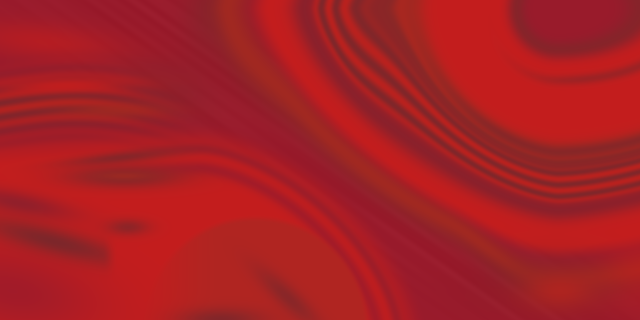
Give the GLSL for this background, as a WebGL 2 fragment shader.

```glsl
#version 300 es
precision highp float;
// Flowing red silk: two squashed swirls (upper right, lower left) whose
// radial distance selects soft colour bands over a deep crimson ground,
// finished with wavy streaks on the left and a faint brushed grain.
uniform vec2 u_resolution;
out vec4 outColor;

const vec3 CRIMSON = vec3(0.60, 0.105, 0.17);
const vec3 SCARLET = vec3(0.765, 0.115, 0.115);
const vec3 MAROON = vec3(0.49, 0.15, 0.165);
const vec3 RUST = vec3(0.64, 0.16, 0.125);

float hash(vec2 p) {
    return fract(sin(dot(p, vec2(127.1, 311.7))) * 43758.5453);
}

float noise(vec2 p) {
    vec2 i = floor(p), f = fract(p);
    f = f * f * (3.0 - 2.0 * f);
    return mix(mix(hash(i), hash(i + vec2(1, 0)), f.x),
               mix(hash(i + vec2(0, 1)), hash(i + vec2(1, 1)), f.x), f.y);
}

// Soft bell around zero
float bell(float d, float width) {
    return exp(-d * d / (width * width));
}

// Soft elongated blob, tilted by an angle
float blob(vec2 p, vec2 center, vec2 size, float angle) {
    vec2 d = p - center;
    float s = sin(angle), c = cos(angle);
    d = vec2(c * d.x + s * d.y, c * d.y - s * d.x) / size;
    return exp(-dot(d, d));
}

// Superellipse radius
float swirlRadius(vec2 d, float power) {
    d = pow(abs(d) + 1e-4, vec2(power));
    return pow(d.x + d.y, 1.0 / power);
}

// Lower left swirl: nested arcs around a rust dome
vec3 lowerSwirl(vec3 c, vec2 p) {
    vec2 d = p - vec2(0.625, -0.04);
    d.x /= d.x < 0.0 ? 5.0 : 1.08;
    float r = swirlRadius(d, 1.6);
    c = mix(c, SCARLET, smoothstep(0.66, 0.55, r));
    float arcs = smoothstep(0.3, 0.65, p.x);
    c = mix(c, mix(CRIMSON, MAROON, 0.2), 0.75 * arcs * bell(r - 0.575, 0.018));
    c = mix(c, CRIMSON, 0.75 * arcs * bell(r - 0.515, 0.022));
    float dome = smoothstep(0.36, 0.335, length(p - vec2(0.80, -0.03)));
    c = mix(c, vec3(0.69, 0.145, 0.13), dome * smoothstep(0.4, 0.7, p.x));
    c = mix(c, MAROON, 0.9 * blob(p, vec2(0.69, 0.0), vec2(0.13, 0.035), 0.0));
    return mix(c, MAROON, 0.75 * blob(p, vec2(0.90, 0.07), vec2(0.13, 0.032), -0.75));
}

// Upper right swirl: wide and narrow rings flattening to the right
vec3 upperSwirl(vec3 c, vec2 p) {
    vec2 d = p - vec2(1.745, 0.974);
    float reach = length(d);
    d.x /= d.x > 0.0 ? 2.0 : mix(1.0, 1.26, smoothstep(0.4, 0.7, reach));
    float r = swirlRadius(d, mix(2.0, 1.5, smoothstep(0.2, 0.6, reach)));

    // Outer ridge and bright fold
    float shift = 0.07 * smoothstep(1.4, 1.7, p.x) + 0.04 * smoothstep(0.95, 0.7, p.x);
    c = mix(c, MAROON, 0.6 * bell(r - 0.80 - shift, 0.045));
    c = mix(c, RUST, 0.9 * bell(r - 0.78 - shift, 0.035));
    c = mix(c, SCARLET, smoothstep(0.765, 0.71, r - 0.4 * shift));
    c = mix(c, mix(CRIMSON, MAROON, 0.5), bell(r - 0.63, 0.036));

    // Narrow ribbons
    float ribbons = smoothstep(0.44, 0.48, r) * smoothstep(0.62, 0.59, r);
    float wave = 0.5 + 0.5 * cos(6.2832 * (r - 0.57) / 0.036);
    c = mix(c, mix(MAROON, mix(RUST, SCARLET, 0.65), wave), 0.95 * ribbons);
    c = mix(c, RUST, 0.85 * bell(r - 0.452, 0.036));
    c = mix(c, MAROON, 0.75 * bell(r - 0.45, 0.022) * smoothstep(1.2, 1.6, p.x));
    c = mix(c, MAROON, 0.7 * bell(r - 0.495, 0.014));

    // Core rings
    c = mix(c, MAROON, 0.55 * bell(r - 0.225, 0.016) * smoothstep(1.5, 1.85, p.x));
    c = mix(c, CRIMSON, smoothstep(0.19, 0.10, r));
    return mix(c, MAROON, 0.75 * bell(r - 0.13, 0.026));
}

// Left side: thin wavy strands, lenses and shadows
vec3 leftStreaks(vec3 c, vec2 p) {
    c = mix(c, SCARLET, 0.65 * blob(p, vec2(0.14, 0.87), vec2(0.25, 0.055), -0.1));
    c = mix(c, MAROON, 0.4 * blob(p, vec2(0.50, 0.72), vec2(0.16, 0.09), -0.2));
    float y = p.y + 0.09 * p.x - 0.05 * sin(p.x * 5.0);
    float strands = bell(y - 0.66, 0.085) * smoothstep(0.65, 0.2, p.x);
    float wave = 0.5 + 0.5 * cos(6.2832 * (y - 0.70) / 0.045);
    c = mix(c, mix(MAROON, mix(RUST, SCARLET, 0.5), wave), 0.9 * strands);
    c = mix(c, SCARLET, 0.9 * blob(p, vec2(0.20, 0.735), vec2(0.22, 0.025), 0.03));
    c = mix(c, RUST, 0.8 * blob(p, vec2(0.36, 0.655), vec2(0.16, 0.025), 0.0));
    c = mix(c, MAROON, 0.85 * blob(p, vec2(0.38, 0.508), vec2(0.18, 0.018), 0.1));
    c = mix(c, MAROON, 0.95 * blob(p, vec2(0.39, 0.448), vec2(0.18, 0.034), 0.0));
    c = mix(c, RUST, 0.75 * blob(p, vec2(0.39, 0.45), vec2(0.09, 0.014), 0.0));
    c = mix(c, mix(CRIMSON, MAROON, 0.35), 0.95 * blob(p, vec2(0.06, 0.365), vec2(0.18, 0.036), -0.2));
    c = mix(c, MAROON, 0.75 * blob(p, vec2(0.40, 0.29), vec2(0.065, 0.025), 0.0));
    c = mix(c, CRIMSON, 0.8 * blob(p, vec2(0.04, 0.09), vec2(0.28, 0.13), -0.2));
    float shadow = blob(p, vec2(0.17, 0.245), vec2(0.24, 0.042), -0.26);
    return mix(c, MAROON, shadow * smoothstep(0.37, 0.32, p.x));
}

void main() {
    vec2 p = gl_FragCoord.xy / u_resolution * vec2(2.0, 1.0);

    // Brushed grain only in the crimson channel between the swirls
    vec2 grain = vec2(p.x - p.y, 0.7 * p.x + p.y) * vec2(2.0, 45.0);
    float channel = bell(0.7 * p.x + p.y - 1.22, 0.2);
    vec3 color = CRIMSON + 0.03 * channel * (noise(grain) - 0.5);
    color = mix(color, MAROON, 0.4 * blob(p, vec2(0.64, 0.96), vec2(0.07, 0.14), 0.0));
    color = lowerSwirl(color, p);
    color = leftStreaks(color, p);
    color = upperSwirl(color, p);

    // Lower right glow and corner
    color = mix(color, MAROON, 0.45 * blob(p, vec2(1.72, 0.12), vec2(0.20, 0.09), 0.0));
    color = mix(color, mix(RUST, SCARLET, 0.45), 0.9 * blob(p, vec2(1.75, 0.09), vec2(0.12, 0.06), 0.0));
    color = mix(color, SCARLET, 0.5 * blob(p, vec2(2.0, 0.16), vec2(0.12, 0.14), 0.0));
    outColor = vec4(color, 1.0);
}
```
